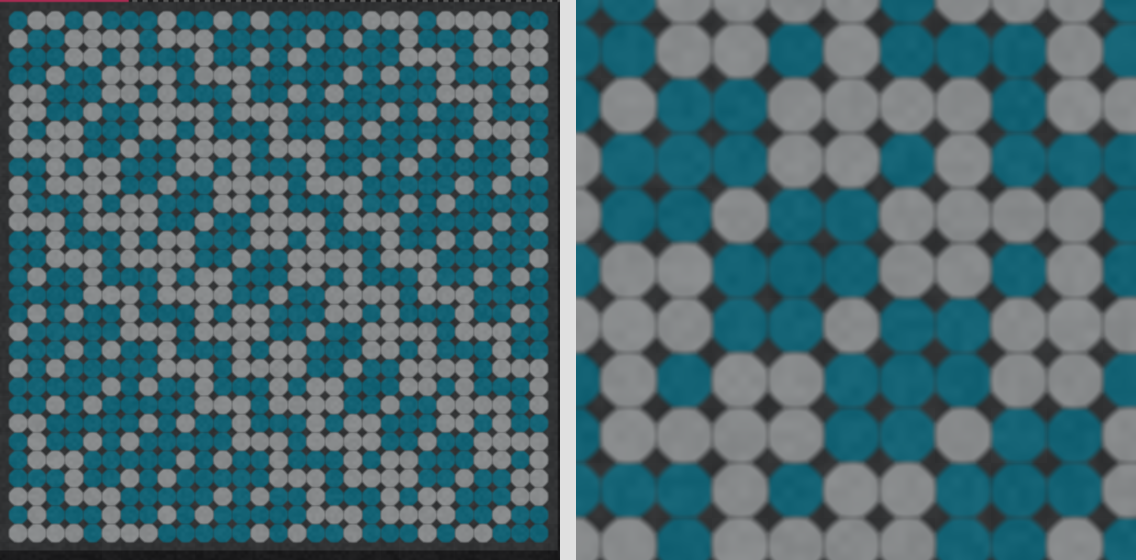
Left, the full canvas; right, a detail of the centre.
Write a WebGL 1 fragment shader that draws this pattern.

```glsl
precision highp float;
// A 29 by 29 board of soft grey and teal dots in mirrored diagonal chains.
uniform vec2 u_resolution;

#define COUNT 29.0
#define PITCH vec2(0.0332, 0.0327)
#define FIRST_DOT vec2(0.0326, 0.0365)
#define RADIUS 0.505
#define SOFTNESS 0.085
#define WEAR 0.035
#define TEAL vec3(0.075, 0.385, 0.455)
#define GREY vec3(0.530, 0.540, 0.545)
#define BOARD vec3(0.190, 0.195, 0.200)
#define RIM vec3(0.105, 0.105, 0.110)
#define ACCENT vec3(0.660, 0.170, 0.320)
#define CHAIN_BITS 21036.0

float hash(vec2 p) {
  vec3 q = fract(p.xyx * 0.1031);
  q += dot(q, q.yzx + 33.33);
  return fract((q.x + q.y) * q.z);
}

float noise(vec2 p) {
  vec2 i = floor(p), f = fract(p);
  f = f * f * (3.0 - 2.0 * f);
  return mix(mix(hash(i), hash(i + vec2(1.0, 0.0)), f.x),
             mix(hash(i + vec2(0.0, 1.0)), hash(i + 1.0), f.x), f.y);
}

// 1 for a grey cell, 0 for a teal one; cell is (column, row from the top).
float isGrey(vec2 cell) {
  float diagonal = abs(cell.x - cell.y + 1.0);
  float folded = min(diagonal, 30.0 - diagonal);
  float bit = mod(floor((CHAIN_BITS + 0.5) / exp2(folded)), 2.0);
  // Even diagonals invert on odd rows and again past the fold.
  float evenDiagonal = 1.0 - mod(diagonal, 2.0);
  float inversion = evenDiagonal * (mod(cell.y, 2.0) + step(15.5, diagonal));
  return step(0.5, mod(bit + inversion, 2.0));
}

// Distance to a dot that is part circle, part octagon.
float dotDistance(vec2 p) {
  vec2 a = abs(p);
  float octagon = max(max(a.x, a.y), (a.x + a.y) * 0.7071);
  return mix(length(p), octagon, 0.5) - RADIUS;
}

float band(float edge, float x, float blur) {
  return smoothstep(edge - blur, edge + blur, x);
}

void main() {
  vec2 uv = gl_FragCoord.xy / u_resolution;
  float pixel = 1.0 / min(u_resolution.x, u_resolution.y);
  float blur = max(SOFTNESS, pixel / PITCH.x);
  vec2 grid = (vec2(uv.x, 1.0 - uv.y) - FIRST_DOT) / PITCH;
  vec2 home = floor(grid + 0.5);

  // Gather the uncovered share of each colour from nearby dots.
  vec2 open = vec2(1.0);
  for (int j = -1; j <= 1; j++) {
    for (int i = -1; i <= 1; i++) {
      vec2 cell = home + vec2(float(i), float(j));
      vec2 inside = step(vec2(-0.5), cell) * step(cell, vec2(COUNT - 0.5));
      float cover = 1.0 - band(0.0, dotDistance(grid - cell), blur);
      cover *= inside.x * inside.y;
      float grey = isGrey(cell);
      open *= 1.0 - cover * vec2(1.0 - grey, grey);
    }
  }

  // Board, darker lower and right rims, then the dots.
  float edgeBlur = max(0.002, pixel);
  float rim = max(1.0 - band(0.017, uv.y, edgeBlur), band(0.996, uv.x, edgeBlur));
  vec3 color = mix(BOARD, RIM, rim);
  color = mix(color, TEAL, 1.0 - open.x);
  color = mix(color, GREY, 1.0 - open.y);

  // Slight mottling and dot to dot variation.
  color += WEAR * (noise(uv * 150.0) - 0.5);
  color += 0.4 * WEAR * (hash(home + 7.0) - 0.5);

  // Thin top edge: an accent bar, then faint dashes.
  float topEdge = band(0.9965, uv.y, edgeBlur);
  float dash = band(0.25, abs(fract(uv.x * 54.0) - 0.5), 0.1);
  vec3 dashed = mix(RIM, vec3(0.34), dash);
  vec3 strip = mix(ACCENT, dashed, band(0.23, uv.x, edgeBlur));
  color = mix(color, strip, topEdge);

  gl_FragColor = vec4(color, 1.0);
}
```
